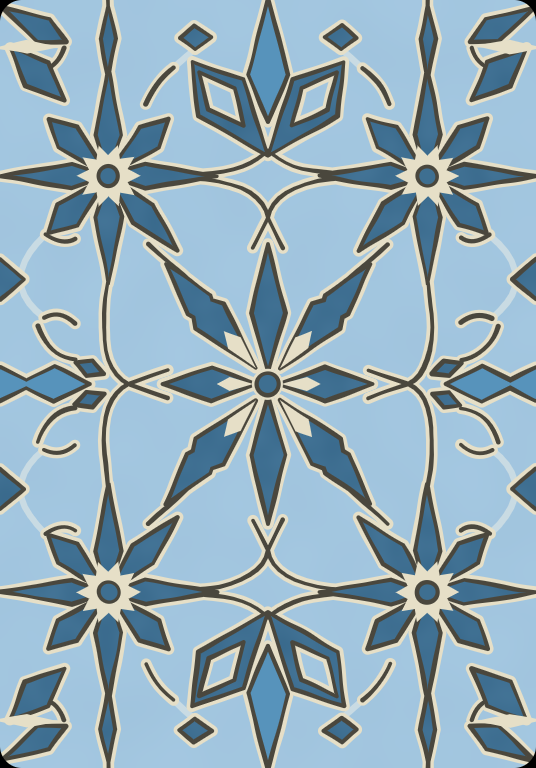
Reproduce this pattern procedurally as a Shadertoy shader.

```glsl
// Mirrored blue tile panel: central flower, four stars, edge buds and inked tendrils
const vec3 SKY   = vec3(0.635, 0.775, 0.875);
const vec3 BLUE  = vec3(0.245, 0.435, 0.570);
const vec3 AZURE = vec3(0.340, 0.575, 0.735);
const vec3 CREAM = vec3(0.900, 0.875, 0.780);
const vec3 PALE  = vec3(0.790, 0.860, 0.890);
const vec3 INK   = vec3(0.290, 0.280, 0.240);
const vec2 STAR  = vec2(1.595, 2.08);  // star centre in one quadrant
const float HEIGHT = 7.68;             // canvas height in pattern units
const float INK_WIDTH = 0.021;         // half width of dark lines
const float HALO = 0.057;              // reach of the cream rim
const float WOBBLE = 0.014;            // hand-drawn unevenness
const float CORNER = 0.22;             // panel corner radius
const float TAU = 6.2831853;

vec2 hashGradient(vec2 c) {
    float a = TAU * fract(sin(dot(c, vec2(127.1, 311.7))) * 4375.85);
    return vec2(cos(a), sin(a));
}

float gradientNoise(vec2 p) {
    vec2 i = floor(p), f = fract(p), u = f * f * (3.0 - 2.0 * f), e = vec2(1, 0);
    float low = mix(dot(hashGradient(i), f), dot(hashGradient(i + e), f - e), u.x);
    float high = mix(dot(hashGradient(i + e.yx), f - e.yx), dot(hashGradient(i + 1.0), f - 1.0), u.x);
    return mix(low, high, u.y);
}

float segment(vec2 p, vec2 a, vec2 b) {
    vec2 e = b - a;
    return length(p - a - e * clamp(dot(p - a, e) / dot(e, e), 0.0, 1.0));
}

// Quadratic curve as short chords
float curve(vec2 p, vec2 a, vec2 c, vec2 b) {
    float d = 9.0;
    vec2 last = a;
    for (int i = 1; i <= 10; i++) {
        float t = float(i) / 10.0;
        vec2 next = mix(mix(a, c, t), mix(c, b, t), t);
        d = min(d, segment(p, last, next));
        last = next;
    }
    return d;
}

// Signed distance to a leaf from a to b, widest (half width w) at fraction k
float leaf(vec2 p, vec2 a, vec2 b, float w, float k) {
    vec2 e = b - a;
    float len = length(e);
    e /= len;
    p -= a;
    p = vec2(dot(p, e), abs(p.x * e.y - p.y * e.x));
    vec2 m = vec2(k * len, w);
    float d = min(segment(p, vec2(0), m), segment(p, m, vec2(len, 0)));
    float edge = p.x < m.x ? w * p.x / m.x : w * (len - p.x) / (len - m.x);
    return p.y < edge ? -d : d;
}

float cover(float d) { return clamp(0.5 - d * iResolution.y / HEIGHT, 0.0, 1.0); }

float starArms(vec2 s) {
    vec2 f = abs(s);
    float d = min(leaf(f, vec2(0), vec2(0, 1.08), 0.13, 0.38), leaf(f, vec2(0), vec2(1.08, 0), 0.12, 0.34));
    bool inner = s.x < 0.0 && s.y < 0.0;
    return min(d, leaf(f, vec2(0), inner ? vec2(0.69, 0.75) : vec2(0.60, 0.57), 0.14, inner ? 0.5 : 0.68));
}

float blueShapes(vec2 q) {
    float d = starArms(q - STAR);
    // Flower petals and barbed diagonal leaves
    d = min(d, leaf(q, vec2(0, 0.12), vec2(0, 1.40), 0.17, 0.46));
    d = min(d, leaf(q, vec2(0.12, 0), vec2(1.05, 0), 0.17, 0.48));
    d = min(d, leaf(q, vec2(0.12, 0.16), vec2(0.80, 0.92), 0.19, 0.68));
    d = min(d, leaf(q, vec2(0.45, 0.50), vec2(1.02, 1.20), 0.15, 0.42));
    // Looped leaves, buds and spindles at the top
    float loop = leaf(q, vec2(0.0, 2.28), vec2(0.76, 3.22), 0.29, 0.62);
    d = min(d, max(loop, -leaf(q, vec2(0.24, 2.58), vec2(0.69, 3.12), 0.17, 0.5)));
    d = min(d, leaf(q, vec2(0.56, 3.47), vec2(0.88, 3.46), 0.12, 0.55));
    d = min(d, leaf(q, vec2(1.6, 3.05), vec2(1.6, 3.78), 0.075, 0.55));
    // Side and corner leaves
    d = min(d, leaf(q, vec2(1.64, 0.10), vec2(1.93, 0.21), 0.08, 0.5));
    d = min(d, leaf(q, vec2(2.44, 1.05), vec2(2.92, 1.05), 0.20, 0.5));
    d = min(d, leaf(q, vec2(2.04, 2.84), vec2(2.58, 3.36), 0.17, 0.5));
    return min(d, leaf(q, vec2(2.02, 3.42), vec2(2.66, 3.76), 0.13, 0.35));
}

float tendrils(vec2 q) {
    float d = curve(q, vec2(0.95, 2.07), vec2(0.06, 2.05), vec2(0, 1.66));
    d = min(d, segment(q, vec2(0, 1.66), vec2(0.15, 1.36)));
    d = min(d, curve(q, vec2(0.95, 2.09), vec2(0.22, 2.09), vec2(0, 2.34)));
    d = min(d, curve(q, vec2(1.60, 1.02), vec2(1.74, 0.16), vec2(1.40, 0)));
    d = min(d, segment(q, vec2(1.40, 0), vec2(1.0, 0.14)));
    d = min(d, segment(q, vec2(2.5, 2.08), vec2(2.7, 2.08)));
    d = min(d, segment(q, vec2(1.6, 3.0), vec2(1.6, 3.9)));
    d = min(d, segment(q, vec2(0.75, 1.0), vec2(1.2, 1.40)));
    d = min(d, curve(q, vec2(1.22, 2.80), vec2(1.12, 3.03), vec2(0.95, 3.16)));
    d = min(d, curve(q, vec2(1.93, 0.61), vec2(2.08, 0.74), vec2(2.24, 0.66)));
    d = min(d, curve(q, vec2(2.30, 0.58), vec2(2.20, 0.28), vec2(1.93, 0.24)));
    d = min(d, curve(q, vec2(1.93, 1.46), vec2(2.05, 1.38), vec2(2.22, 1.50)));
    return min(d, curve(q, vec2(2.04, 3.36), vec2(2.10, 3.16), vec2(2.30, 3.14)));
}

void mainImage(out vec4 fragColor, in vec2 fragCoord) {
    vec2 p = (fragCoord - 0.5 * iResolution.xy) * HEIGHT / iResolution.y;
    vec2 q = abs(p);
    q += WOBBLE * vec2(gradientNoise(p * 3.0), gradientNoise(p * 3.0 + 17.0)) * smoothstep(0.0, 0.2, q);
    vec2 s = q - STAR;

    // Distances of each material
    float blue = blueShapes(q);
    float azure = min(leaf(q, vec2(0, 2.62), vec2(0, 3.86), 0.20, 0.38), leaf(q, vec2(1.78, 0), vec2(2.50, 0), 0.18, 0.5));
    azure = min(azure, leaf(q, vec2(2.34, 0), vec2(3.02, 0), 0.17, 0.5));
    float core = min(length(q), length(s) + 0.01) - 0.11;
    float sector = TAU / 10.0;
    float angle = mod(atan(s.y, s.x) + 0.5 * sector, sector) - 0.5 * sector;
    float ivory = leaf(length(s) * vec2(cos(angle), sin(angle)), vec2(0.04, 0), vec2(0.32, 0), 0.075, 0.48);
    ivory = min(ivory, leaf(q, vec2(0.14, 0), vec2(0.52, 0), 0.07, 0.65));
    ivory = min(ivory, leaf(q, vec2(0.12, 0.16), vec2(0.44, 0.53), 0.085, 0.68));
    ivory = min(ivory, leaf(q, vec2(2.08, 3.38), vec2(2.75, 3.36), 0.07, 0.5));
    float pale = min(curve(q, vec2(2.24, 0.66), vec2(2.72, 1.03), vec2(2.22, 1.50)),
                     curve(q, vec2(0.95, 3.16), vec2(0.85, 3.25), vec2(0.74, 3.34)));
    float shapes = min(blue, azure);
    float lines = min(shapes, tendrils(q));

    // Paint rims, ink, then fills
    float width = INK_WIDTH * (1.0 + 0.5 * gradientNoise(p * 2.3 + 5.0));
    vec3 color = SKY + 0.012 * gradientNoise(p * 1.7);
    color = mix(color, PALE, cover(pale - 0.032));
    color = mix(color, CREAM, cover(lines - HALO));
    color = mix(color, INK, cover(lines - width));
    color = mix(color, AZURE, cover(azure + width));
    color = mix(color, BLUE + 0.03 * gradientNoise(p * 4.0), cover(blue + width));
    color = mix(color, CREAM, cover(min(ivory, core - 0.045)));
    color = mix(color, INK, cover(core - width));
    color = mix(color, BLUE, cover(core + width));

    // Rounded panel corners
    vec2 extent = 0.5 * HEIGHT * vec2(iResolution.x / iResolution.y, 1.0);
    float panel = length(max(abs(p) - extent + CORNER, 0.0)) - CORNER;
    fragColor = vec4(color * cover(panel), 1.0);
}
```
